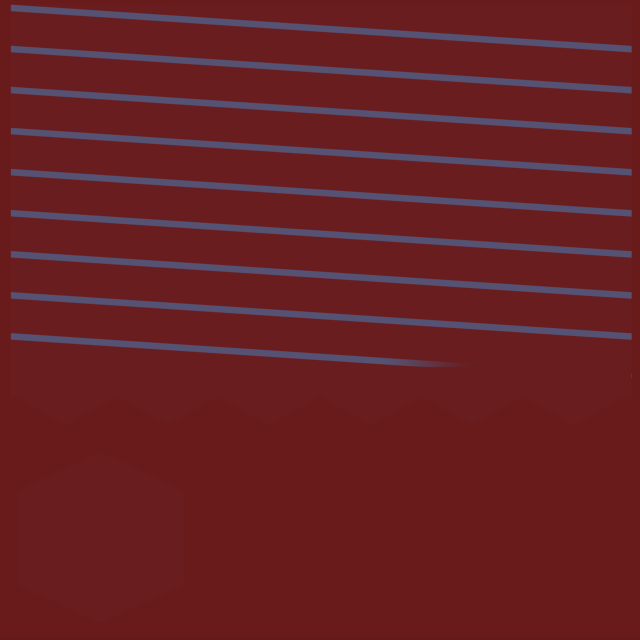
A Shadertoy shader for this background:

```glsl
// Slanted slate stripes on deep red, over a faint zigzag panel and a faint hexagon.

const vec3 BASE_RED   = vec3(0.410, 0.106, 0.106);
const vec3 PANEL_RED  = vec3(0.411, 0.114, 0.120);
const vec3 SLATE_BLUE = vec3(0.333, 0.322, 0.450);

const float LEFT = 0.0170;
const float RIGHT = 0.9870;
const float STRIPE_COUNT = 9.0;

// Smooth coverage of a signed distance; negative is inside.
float fill(float dist, float soft) {
    return 1.0 - smoothstep(-soft, soft, dist);
}

// Coverage between two vertical edges.
float columnMask(float x, float left, float right, float soft) {
    return fill(max(left - x, x - right), soft);
}

// Triangle wave from 0 to 1, equal to 1 at x = peak.
float zigzag(float x, float peak, float period) {
    return abs(2.0 * fract((x - peak) / period) - 1.0);
}

// Hexagon with a low point above and below and upright sides.
float hexagon(vec2 p, float halfWidth, float halfHeight, float slope) {
    p = abs(p);
    float roof = (p.y + slope * p.x - halfHeight) / sqrt(1.0 + slope * slope);
    return max(p.x - halfWidth, roof);
}

// Evenly spaced slanted stripes; depth is measured down from the top.
float stripes(float x, float depth, float soft) {
    const float first = 0.0124;
    const float spacing = 0.06415;
    const float slope = 0.0664;
    const float halfThickness = 0.0051;

    float offset = depth - first - slope * (x - LEFT);
    float index = clamp(round(offset / spacing), 0.0, STRIPE_COUNT - 1.0);
    float dist = abs(offset - index * spacing) / sqrt(1.0 + slope * slope);
    float coverage = fill(dist - halfThickness, soft);

    // The lowest stripe dissolves to the right along a level cut.
    float isLast = step(STRIPE_COUNT - 1.5, index);
    float fade = 1.0 - smoothstep(0.585, 0.755, x);
    float cut = fill(depth - 0.5735, 0.0015);
    return coverage * mix(1.0, fade * cut, isLast);
}

void mainImage(out vec4 fragColor, in vec2 fragCoord) {
    vec2 uv = fragCoord / iResolution.xy;
    float depth = 1.0 - uv.y;
    float soft = 0.75 / iResolution.y;

    // Faint panel with a toothed lower edge
    float column = columnMask(uv.x, LEFT, RIGHT, soft);
    float teeth = mix(0.664, 0.619, zigzag(uv.x, 0.182, 0.159));
    float panel = column * fill(max(0.007 - depth, depth - teeth), 0.003);
    vec3 color = mix(BASE_RED, PANEL_RED, panel);

    // Faint hexagon at the lower left
    float hex = hexagon(uv - vec2(0.157, 0.160), 0.130, 0.134, 0.47);
    color = mix(color, PANEL_RED, 0.8 * fill(hex, 0.002));

    // Stripes and the sliver at the right border
    color = mix(color, SLATE_BLUE, column * stripes(uv.x, depth, soft));
    vec2 sliver = abs(uv - vec2(0.9868, 0.4128)) - vec2(0.0006, 0.0035);
    color = mix(color, SLATE_BLUE, 0.5 * fill(max(sliver.x, sliver.y), soft));

    // Slight shade along the bottom
    color *= mix(0.95, 1.0, smoothstep(0.0, 0.006, uv.y));

    fragColor = vec4(color, 1.0);
}
```
